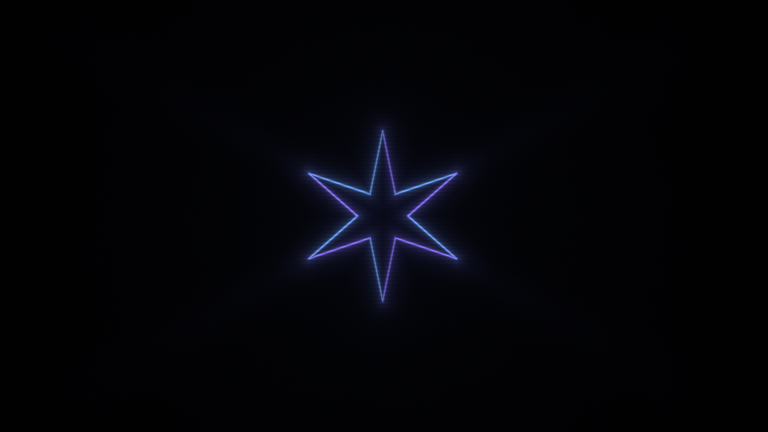
This background is drawn by a WebGL 1 fragment shader. Its source:

```glsl
precision highp float;
// Neon six-pointed star outline with a soft halo and faint rays on near black.

uniform vec2 u_resolution;

// Lengths are fractions of the canvas height.
const vec2 CENTER = vec2(-0.003, 0.0);
const float TIP_RADIUS = 0.197;
const float NOTCH_RADIUS = 0.0585;
const float LINE_WIDTH = 0.0025;
const float SCANLINES = 108.0;
const float STEP_ANGLE = 0.5235988;
const vec2 TINT_AXIS = vec2(-0.5, 0.866);
const vec3 CYAN = vec3(0.42, 0.66, 0.95);
const vec3 VIOLET = vec3(0.55, 0.43, 0.96);
const vec3 HALO = vec3(0.37, 0.42, 1.0);
const vec3 FILL = vec3(0.016, 0.018, 0.048);
const vec3 NIGHT = vec3(0.011, 0.014, 0.026);
const vec3 BLACK = vec3(0.002, 0.002, 0.004);

float hash(vec2 p) {
  return fract(sin(dot(p, vec2(127.1, 311.7))) * 43758.5453);
}

// Even vertices are notches, odd vertices are tips.
vec2 starVertex(float i) {
  float radius = mix(NOTCH_RADIUS, TIP_RADIUS, mod(i, 2.0));
  return radius * vec2(cos(i * STEP_ANGLE), sin(i * STEP_ANGLE));
}

float segmentDistance(vec2 p, vec2 a, vec2 b) {
  vec2 edge = b - a;
  float t = clamp(dot(p - a, edge) / dot(edge, edge), 0.0, 1.0);
  return length(p - a - edge * t);
}

// Four diagonal beams that begin near the side tips.
float rays(vec2 p) {
  vec2 q = abs(p);
  vec2 axis = vec2(cos(STEP_ANGLE), sin(STEP_ANGLE));
  float along = dot(q, axis);
  float across = dot(q, vec2(-axis.y, axis.x));
  float beam = across / (0.012 + 0.08 * along);
  return exp(-beam * beam - 3.5 * along) * smoothstep(0.14, 0.25, along);
}

void main() {
  vec2 p = (gl_FragCoord.xy - 0.5 * u_resolution) / u_resolution.y - CENTER;

  // Nearest edge and tint, chosen by the way each edge faces.
  float nearest = 10.0;
  float weightSum = 0.0;
  vec3 tintSum = vec3(0.0);
  for (int i = 0; i < 12; i++) {
    vec2 a = starVertex(float(i));
    vec2 b = starVertex(float(i) + 1.0);
    vec2 normal = normalize(vec2(b.y - a.y, a.x - b.x));
    float d = segmentDistance(p, a, b);
    float facing = smoothstep(-0.45, 0.45, dot(normal, TINT_AXIS));
    float strength = mix(1.0, 0.68, smoothstep(0.7, 0.95, abs(normal.x)));
    float weight = exp(-d * 200.0) + 1e-6;
    tintSum += mix(VIOLET, CYAN, facing) * strength * weight;
    weightSum += weight;
    nearest = min(nearest, d);
  }
  vec3 tint = tintSum / weightSum;

  // Dim backdrop, rays and a pool of light behind the star.
  float r2 = dot(p, p);
  vec3 color = BLACK + NIGHT * exp(-3.0 * r2);
  color += HALO * 0.06 * rays(p);
  color += FILL * exp(-r2 / 0.022);

  // Halo, crossed by fine scanlines.
  float scan = 0.9 + 0.1 * sin(6.2831853 * SCANLINES * p.y);
  float halo = 0.125 * exp(-nearest / 0.030);
  color += (HALO * halo + tint * 0.30 * exp(-nearest / 0.0105)) * scan;

  // Bright outline.
  float width = max(LINE_WIDTH, 0.7 / u_resolution.y);
  float line = exp(-nearest * nearest / (width * width));
  color += tint * line * 0.64 * mix(1.0, scan, 0.7);

  // Slight grain hides banding.
  color += (hash(gl_FragCoord.xy) - 0.5) / 255.0;
  gl_FragColor = vec4(max(color, 0.0), 1.0);
}
```
